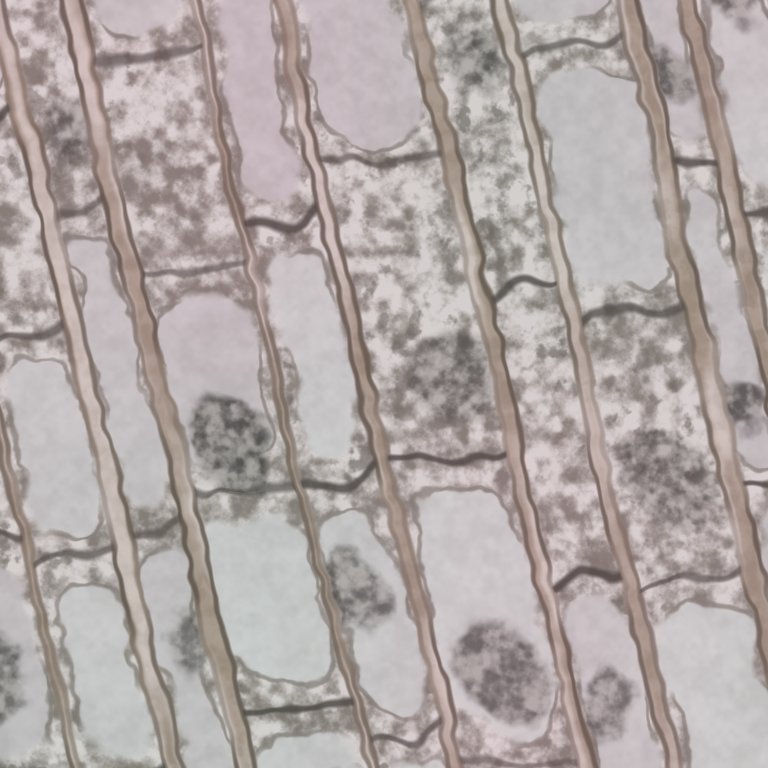
Reproduce this texture procedurally as a three.js fragment shader.

```glsl
// Stained plant tissue under a microscope: slanted columns of long cells.
// Jittered walls split the plane into columns and rows; each cell then gets
// grainy cytoplasm, a clear vacuole and often a dark, mottled nucleus.
varying vec2 vUv;

float hash(vec2 p) {
  return fract(sin(dot(p, vec2(127.1, 311.7))) * 43758.5453);
}

float noise(vec2 p) {
  vec2 i = floor(p), f = fract(p);
  f = f * f * (3.0 - 2.0 * f);
  return mix(mix(hash(i), hash(i + vec2(1.0, 0.0)), f.x),
             mix(hash(i + vec2(0.0, 1.0)), hash(i + 1.0), f.x), f.y);
}

float fbm(vec2 p) {
  float sum = 0.0, amp = 0.53;
  for (int i = 0; i < 4; i++) {
    sum += amp * noise(p);
    p = mat2(0.8, 0.6, -0.6, 0.8) * p * 2.0 + 5.3;
    amp *= 0.5;
  }
  return sum;
}

float stroke(float d, float width) {
  return 1.0 - smoothstep(width * 0.3, width * 1.7, abs(d));
}

// Position of a long wall, measured across the columns
float wallAt(float i) {
  return (i + 0.6 * hash(vec2(i, 3.0))) * 0.135 - 0.1;
}

float roundBox(vec2 p, vec2 halfSize, float r) {
  vec2 q = abs(p) - halfSize + r;
  return length(max(q, 0.0)) + min(max(q.x, q.y), 0.0) - r;
}

void main() {
  // Slanted tissue axes, gently bent
  vec2 p = vUv;
  p += 0.022 * (vec2(fbm(p * 5.0), fbm(p * 5.0 + 9.0)) - 0.5);
  p += 0.007 * (vec2(noise(p * 45.0), noise(p * 45.0 + 7.0)) - 0.5);
  float across = p.x + 0.23 * p.y;
  float along = p.y - 0.18 * p.x + 0.03 * (noise(vec2(across * 22.0, 2.0)) - 0.5);

  // Column and row of this cell
  float column = 0.0, left = 0.0, right = 1.0;
  for (int i = 0; i < 11; i++) {
    float start = wallAt(float(i));
    if (across >= start) {
      column = float(i);
      left = start;
      right = wallAt(column + 1.0);
    }
  }
  float cellLength = mix(0.27, 0.46, hash(vec2(column, 11.0)));
  float t = along / cellLength + 7.0 * hash(vec2(column, 5.0));
  vec2 cell = vec2(column, floor(t));
  vec2 halfSize = 0.5 * vec2(right - left, cellLength);
  vec2 local = vec2(across - left - halfSize.x, (fract(t) - 0.5) * cellLength);

  // Grainy cytoplasm with speckles and faint streaks along the columns
  float grain = fbm(vUv * 58.0);
  float fine = noise(vUv * 125.0 + 3.0);
  float cloud = fbm(vUv * 7.0 + 2.0);
  float streak = noise(vec2(across * 75.0, along * 7.0));
  float tone = grain + 0.25 * (cloud - 0.5) + 0.14 * (streak - 0.5);
  vec3 color = mix(vec3(0.53, 0.49, 0.47), vec3(0.84, 0.81, 0.81), smoothstep(0.16, 0.72, tone));
  float speckle = smoothstep(0.56, 0.76, fbm(vUv * 48.0 + 21.0)) * smoothstep(0.3, 0.65, cloud);
  color = mix(color, vec3(0.43, 0.40, 0.38), 0.65 * speckle);

  // Clear vacuole inside a thin broken membrane
  float hasVacuole = step(0.3, hash(cell + 17.0));
  vec2 room = halfSize - vec2(0.016, 0.03);
  float edge = roundBox(local, room, min(room.x, 0.055)) + 0.045 * (fbm(p * 16.0) - 0.5);
  vec3 clearTint = mix(vec3(0.76, 0.72, 0.74), vec3(0.80, 0.80, 0.80), hash(cell + 23.0));
  clearTint += 0.05 * (fbm(vUv * 13.0) - 0.5) + 0.025 * (fine - 0.5);
  float inside = 1.0 - smoothstep(-0.008, 0.006, edge);
  color = mix(color, clearTint, 0.9 * hasVacuole * inside);
  float membrane = stroke(edge, 0.003) * smoothstep(0.4, 0.65, noise(p * 14.0 + 4.0));
  color = mix(color, vec3(0.49, 0.45, 0.43), 0.65 * hasVacuole * membrane);

  // Nucleus: a soft dark blob with mottled chromatin
  vec2 shift = (vec2(hash(cell + 31.0), hash(cell + 37.0)) - 0.5) * halfSize * vec2(0.5, 1.2);
  float radius = min(0.056, halfSize.x * 0.72);
  vec2 offset = (local - shift) * vec2(1.0, 0.8);
  float blob = length(offset) - radius + 0.05 * (fbm(p * 18.0 + 6.0) - 0.5);
  float nucleus = (1.0 - smoothstep(-0.012, 0.008, blob)) * step(0.5, hash(cell + 41.0));
  vec3 chromatin = mix(vec3(0.31, 0.29, 0.29), vec3(0.65, 0.62, 0.61),
                       smoothstep(0.2, 0.8, grain + 0.3 * (fine - 0.5)));
  color = mix(color, chromatin, nucleus * mix(0.6, 0.95, hash(cell + 43.0)));

  // Long walls: a tan band between two uneven brown lines
  float toLeft = across - left, toRight = right - across;
  float side = step(toRight, toLeft);
  float wallId = column + side;
  float d = min(toLeft, toRight);
  float band = mix(0.002, 0.013, hash(vec2(wallId, 51.0)));
  vec3 tan = mix(vec3(0.63, 0.55, 0.50), vec3(0.80, 0.74, 0.72), smoothstep(0.25, 0.75, streak));
  color = mix(color, tan, 0.8 * (1.0 - smoothstep(band, band + 0.006, d)));
  float fade = smoothstep(0.15, 0.6, noise(vec2(wallId * 9.0 + side * 4.0, along * 9.0)));
  float lineInk = mix(0.35, 0.9, fade) * mix(0.65, 1.0, hash(vec2(wallId, side + 61.0)));
  color = mix(color, vec3(0.39, 0.34, 0.31), lineInk * stroke(d - band, 0.0032));

  // Cross walls: thick grey ragged strokes
  float crossId = floor(t + 0.5);
  float toCross = (t - crossId) * cellLength;
  float thickness = mix(0.003, 0.0075, noise(vec2(across * 30.0, crossId + column * 5.0)));
  float crossInk = mix(0.55, 0.95, hash(vec2(column, crossId + 71.0)));
  crossInk *= smoothstep(band - 0.002, band + 0.003, d);
  color = mix(color, vec3(0.32, 0.29, 0.28), crossInk * stroke(toCross, thickness));

  // Uneven stain: pinkish to greenish grey
  color += 0.05 * (noise(vUv * 3.0 + 8.0) - 0.5) * vec3(1.0, -0.2, 0.3);
  gl_FragColor = vec4(color, 1.0);
}
```
